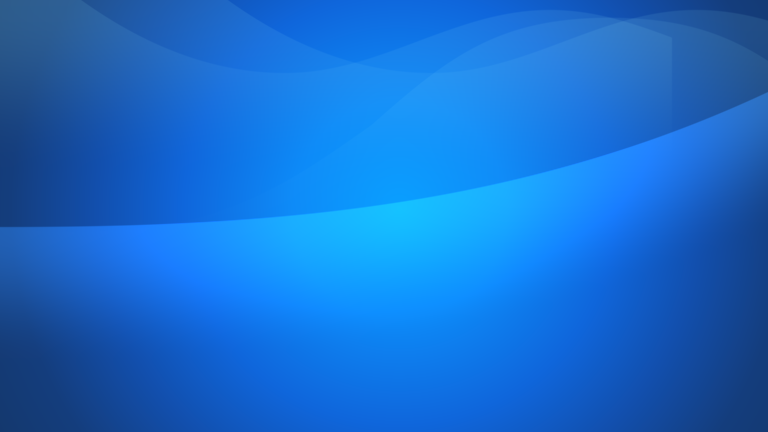
This background is drawn by a WebGL 2 fragment shader. Its source:

```glsl
#version 300 es
precision highp float;

uniform vec2 u_resolution;
out vec4 outColor;

const float PI = 3.14159265;

// Radial backdrop
const vec2 GLOW_CENTER = vec2(0.52, 0.515);
const int STOPS = 6;
const float STOP_RADIUS[STOPS] = float[](0.0, 0.25, 0.50, 0.70, 0.90, 1.06);
const vec3 STOP_COLOR[STOPS] = vec3[](
    vec3(0.03, 0.62, 1.00), vec3(0.05, 0.54, 0.97), vec3(0.06, 0.40, 0.86),
    vec3(0.07, 0.31, 0.68), vec3(0.08, 0.24, 0.49), vec3(0.08, 0.22, 0.43));

// Lower sheet, brightest along its upper rim
const vec3 SHEET_LIGHT = vec3(0.05, 0.14, 0.23);
const float SHEET_FADE = 0.32;

// Translucent veils
const vec3 VEIL_TINT = vec3(0.60, 0.95, 1.00);
const float VEIL_ALPHA = 0.10;
const float VEIL_SHIFT = 0.191;
const float VEIL_FLOOR = 0.60;
const float FIRST_VEIL_END = 0.875;
const float TROUGH_X = 0.371;
const float TROUGH_Y = 0.831;
const float CREST_RISE = 0.146;
const float CREST_HALF_PERIOD = 0.345;

// Broad swell
const float SWELL_ALPHA = 0.09;
const float SWELL_FLOOR = 0.40;
const float SWELL_MID_X = 0.484;
const float SWELL_MID_Y = 0.711;
const float SWELL_HEIGHT = 0.248;

vec3 backdrop(float radius) {
    vec3 color = STOP_COLOR[0];
    for (int i = 1; i < STOPS; i++) {
        float t = (radius - STOP_RADIUS[i - 1]) / (STOP_RADIUS[i] - STOP_RADIUS[i - 1]);
        color = mix(color, STOP_COLOR[i], clamp(t, 0.0, 1.0));
    }
    return color;
}

float sheetEdge(float x) {
    return 0.4745 + x * x * (0.1045 + 0.208 * x);
}

// Parabolic descent into a trough, then a sine crest
float veilEdge(float x) {
    float dx = x - TROUGH_X;
    float descent = 2.4 * dx * dx;
    float crest = 0.5 * CREST_RISE * (1.0 - cos(PI * dx / CREST_HALF_PERIOD));
    return TROUGH_Y + (dx < 0.0 ? descent : crest);
}

// Sine with a steepened middle and unequal quarter periods
float swellEdge(float x) {
    float dx = x - SWELL_MID_X;
    float s = sin(0.5 * PI * dx / (dx < 0.0 ? 0.387 : 0.310));
    return SWELL_MID_Y + SWELL_HEIGHT * s * (1.25 - 0.25 * s * s);
}

float below(float edge, float y, float pixel) {
    return smoothstep(-pixel, pixel, edge - y);
}

void main() {
    vec2 uv = gl_FragCoord.xy / u_resolution;
    vec2 pixel = 1.0 / u_resolution;
    vec2 aspect = vec2(u_resolution.x / u_resolution.y, 1.0);
    vec3 color = backdrop(length((uv - GLOW_CENTER) * aspect));

    // Sheet rim light
    float edge = sheetEdge(uv.x);
    float rim = 1.0 - smoothstep(0.0, SHEET_FADE, edge - uv.y);
    color += SHEET_LIGHT * rim * below(edge, uv.y, pixel.y);

    // Two shifted veils; the first stops at a vertical edge
    float veilFade = smoothstep(VEIL_FLOOR, 1.0, uv.y);
    for (int i = 0; i < 2; i++) {
        float cover = below(veilEdge(uv.x - float(i) * VEIL_SHIFT), uv.y, pixel.y);
        if (i == 0) cover *= below(FIRST_VEIL_END, uv.x, pixel.x);
        color = mix(color, VEIL_TINT, VEIL_ALPHA * veilFade * cover);
    }

    // Broad swell behind the veils
    float swell = below(swellEdge(uv.x), uv.y, pixel.y);
    color = mix(color, VEIL_TINT, SWELL_ALPHA * smoothstep(SWELL_FLOOR, 1.0, uv.y) * swell);

    outColor = vec4(clamp(color, 0.0, 1.0), 1.0);
}
```
